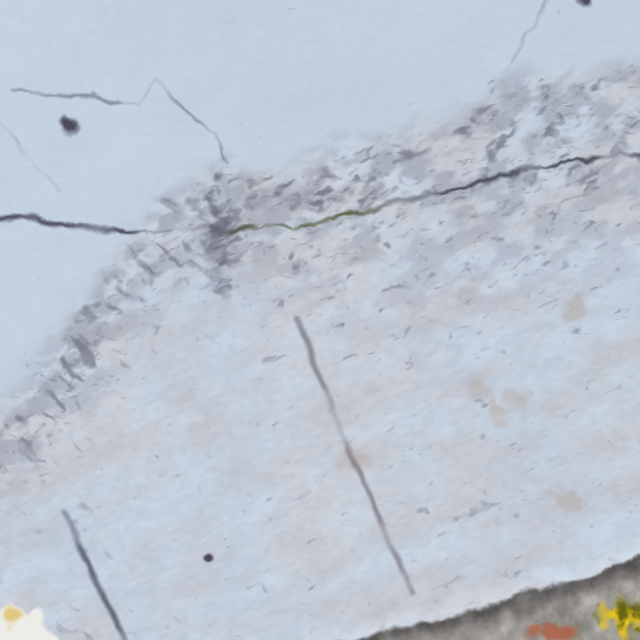
This texture is drawn by a WebGL 1 fragment shader. Its source:

```glsl
precision highp float;
// Weathered pale blue concrete with cracks, grime, joints and a littered kerb edge.
uniform vec2 u_resolution;

float hash(vec2 p) {
  vec3 q = fract(p.xyx * 0.1031);
  q += dot(q, q.yzx + 33.33);
  return fract((q.x + q.y) * q.z);
}

float noise(vec2 p) {
  vec2 i = floor(p), f = fract(p);
  f = f * f * (3.0 - 2.0 * f);
  return mix(mix(hash(i), hash(i + vec2(1, 0)), f.x),
             mix(hash(i + vec2(0, 1)), hash(i + vec2(1, 1)), f.x), f.y);
}

mat2 rotation(float a) { return mat2(cos(a), -sin(a), sin(a), cos(a)); }

float fbm(vec2 p) {
  float sum = 0.0, amp = 0.53;
  for (int i = 0; i < 4; i++) {
    sum += amp * noise(p);
    p = rotation(0.6) * p * 2.03 + 17.0;
    amp *= 0.5;
  }
  return sum;
}

// Soft stroke from a to b
float stroke(vec2 p, vec2 a, vec2 b, float width) {
  vec2 d = b - a;
  float t = clamp(dot(p - a, d) / dot(d, d), 0.0, 1.0);
  return 1.0 - smoothstep(0.0, width, length(p - a - d * t));
}

// Soft spot with a ragged outline
float spot(vec2 p, vec2 centre, vec2 radius) {
  float r = length((p - centre) / radius) + 0.9 * (noise(p * 70.0) - 0.5);
  return 1.0 - smoothstep(0.4, 1.2, r);
}

// Blurred elongated pits lying along an angle; amount lowers the threshold
float pits(vec2 p, float angle, vec2 scale, float amount) {
  vec2 q = rotation(angle) * p * scale + 31.0;
  float n = 0.65 * noise(q) + 0.35 * noise(q * 2.1 + 9.0);
  float edge = 0.85 - 0.3 * amount;
  return smoothstep(edge, edge + 0.33, n);
}

void main() {
  vec2 p = gl_FragCoord.xy / u_resolution;
  vec2 warp = vec2(fbm(p * 28.0), fbm(p * 28.0 + 50.0)) - 0.5;
  vec2 w = p + 0.024 * warp;
  float broad = fbm(p * 6.0 + 3.0);
  float cloud = fbm(rotation(0.4) * p * vec2(14.0, 24.0));
  float wear = smoothstep(0.25, 0.7, noise(p * 24.0 + 5.0));

  // Smooth slab above, worn greyer slab below a rising border
  float border = 0.4 + 0.23 * smoothstep(0.0, 0.3, p.x) + 0.29 * p.x;
  float depth = border - p.y + 0.1 * (broad - 0.5) + 0.06 * warp.x;
  float worn = smoothstep(-0.03, 0.05, depth);
  float side = smoothstep(0.26, 0.4, p.x);
  float reach = mix(0.24, 0.48, smoothstep(0.3, 0.8, p.x));
  float band = worn * (1.0 - smoothstep(0.06, reach, depth));
  vec3 paint = vec3(0.76, 0.813, 0.873) + 0.03 * (broad - 0.5);
  vec3 wornPaint = mix(vec3(0.785, 0.795, 0.825), vec3(0.765, 0.81, 0.865),
                       smoothstep(0.35, 0.65, 0.5 * broad + 0.5 * cloud));
  vec3 col = mix(paint, wornPaint, worn);
  col += (0.015 + 0.045 * worn) * (cloud - 0.5);
  vec2 grain = rotation(0.4) * p;
  col += (0.015 + 0.02 * worn) * (noise(grain * vec2(90.0, 160.0)) - 0.5);

  // Grime veil and pits, leaning differently left and right
  float veil = smoothstep(0.35, 0.65, fbm(grain * vec2(26.0, 48.0) + 7.0));
  col = mix(col, vec3(0.6, 0.62, 0.675), (0.55 * band + 0.07 * worn) * veil);
  float knot = max(spot(w, vec2(0.345, 0.645), vec2(0.03, 0.11)),
                   spot(w, vec2(0.46, 0.69), vec2(0.09, 0.022)));
  float trail = stroke(w, vec2(0.1, 0.4), vec2(0.36, 0.62), 0.08);
  float amount = 0.6 * band + 0.3 * worn + 0.45 * knot + 0.35 * trail;
  float dark = mix(pits(w, -0.7, vec2(30.0, 70.0), amount),
                   pits(w, 0.45, vec2(42.0, 85.0), amount), side);
  float fine = pits(w + 4.0, 0.35, vec2(75.0, 140.0), amount);
  float grime = 0.6 * dark + 0.3 * fine * (1.0 - dark) + 0.2 * knot;
  col = mix(col, vec3(0.38, 0.385, 0.45), grime);

  // Faint rusty stains scattered over the lower right
  for (int i = 0; i < 6; i++) {
    float k = float(i);
    vec2 c = vec2(0.5 + 0.45 * hash(vec2(k, 4.0)), 0.16 + 0.36 * hash(vec2(k, 9.0)));
    col = mix(col, vec3(0.69, 0.62, 0.56), 0.35 * spot(w, c, vec2(0.026, 0.02)));
  }

  // Hairline cracks, fading in and out
  float hair = stroke(w, vec2(0.02, 0.86), vec2(0.22, 0.84), 0.005);
  hair = max(hair, 0.7 * stroke(w, vec2(0.22, 0.84), vec2(0.245, 0.88), 0.005));
  hair = max(hair, 0.8 * stroke(w, vec2(0.245, 0.88), vec2(0.36, 0.75), 0.005));
  hair = max(hair, 0.4 * stroke(w, vec2(0.0, 0.81), vec2(0.09, 0.7), 0.006));
  hair = max(hair, 0.5 * stroke(w, vec2(0.86, 1.0), vec2(0.795, 0.89), 0.006));
  col = mix(col, vec3(0.45, 0.47, 0.54), hair * (0.2 + 0.5 * wear));

  // Main crack with moss in its middle
  float crackY = 0.64 + 0.115 * smoothstep(0.35, 1.0, p.x)
               + 0.022 * (1.0 - smoothstep(0.0, 0.2, p.x));
  float thickness = 0.003 + 0.006 * noise(vec2(p.x * 26.0, 2.0));
  float crack = 1.0 - smoothstep(0.0, thickness, abs(w.y - crackY));
  float gap = smoothstep(0.2, 0.23, p.x) * (1.0 - smoothstep(0.29, 0.33, p.x));
  float moss = smoothstep(0.34, 0.4, p.x) * (1.0 - smoothstep(0.55, 0.64, p.x));
  vec3 crackColor = mix(vec3(0.28, 0.28, 0.34), vec3(0.33, 0.36, 0.25), moss);
  col = mix(col, crackColor, crack * (0.35 + 0.55 * wear) * (1.0 - 0.7 * gap));

  // Slab joints, worn away in places
  vec2 j = p + 0.01 * warp;
  float joint = max(stroke(j, vec2(0.465, 0.5), vec2(0.53, 0.33), 0.009),
                    stroke(j, vec2(0.53, 0.33), vec2(0.645, 0.07), 0.008));
  col = mix(col, vec3(0.48, 0.47, 0.5), joint * (0.25 + 0.5 * wear));
  float shortJoint = stroke(j, vec2(0.1, 0.2), vec2(0.2, -0.01), 0.009);
  col = mix(col, vec3(0.36, 0.38, 0.45), shortJoint * (0.5 + 0.4 * wear));

  // Loose dark crumbs
  float crumbs = spot(w, vec2(0.11, 0.805), vec2(0.021, 0.013))
               + spot(w, vec2(0.915, 1.0), vec2(0.011, 0.011))
               + spot(p, vec2(0.325, 0.128), vec2(0.009, 0.007));
  col = mix(col, vec3(0.25, 0.24, 0.3), 0.9 * min(crumbs, 1.0));

  // Kerb edge: pale rim, dark shadow, gritty ground
  float drop = 0.29 * (p.x - 0.56) - p.y + 0.025 * warp.y;
  col += 0.04 * smoothstep(-0.035, -0.003, drop);
  vec3 ground = mix(vec3(0.38, 0.37, 0.37), vec3(0.61, 0.6, 0.58), smoothstep(0.004, 0.045, drop));
  ground += 0.3 * (fbm(p * 48.0) - 0.5);
  col = mix(col, ground, smoothstep(-0.003, 0.006, drop));

  // Fallen leaves and a white blossom
  col = mix(col, vec3(0.68, 0.38, 0.27), 0.85 * spot(w, vec2(0.86, 0.012), vec2(0.035, 0.015)));
  vec3 leaf = mix(vec3(0.4, 0.38, 0.08), vec3(0.9, 0.77, 0.14), smoothstep(0.3, 0.6, fbm(p * 40.0)));
  col = mix(col, leaf, spot(w, vec2(0.985, 0.04), vec2(0.04, 0.034)));
  vec2 b = w - vec2(0.03, 0.0);
  float petals = 0.052 + 0.009 * cos(7.0 * atan(b.y, b.x));
  col = mix(col, vec3(0.93, 0.93, 0.91), 1.0 - smoothstep(-0.006, 0.006, length(b) - petals));
  col = mix(col, vec3(0.86, 0.75, 0.4), 0.8 * spot(p, vec2(0.018, 0.035), vec2(0.02, 0.016)));

  gl_FragColor = vec4(clamp(col, 0.0, 1.0), 1.0);
}
```
